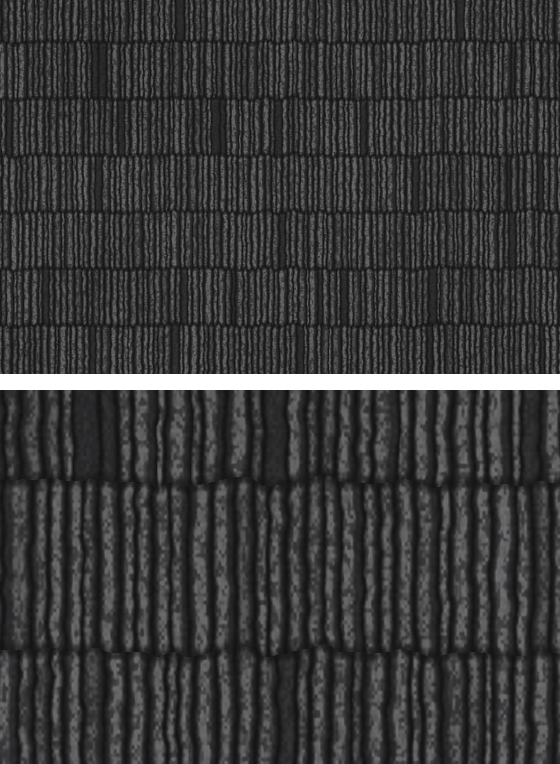
Top, the full canvas; bottom, a detail of the centre.
Give the GLSL for this texture, as a Shadertoy shader.

```glsl
// Charcoal embossed wallcovering: staggered bands of fine vertical ribs.
// Each band shifts and jitters its rib borders; noise roughens the lit
// crests, wavers the ribs and makes the seams between bands uneven.

const float RIBS_ACROSS = 90.0;
const float BAND_HEIGHT = 0.1012;   // as a fraction of canvas width
const float FIRST_SEAM  = 0.0872;
const vec3 GROOVE = vec3(0.080, 0.080, 0.084);
const vec3 BODY   = vec3(0.155, 0.155, 0.161);
const vec3 CREST  = vec3(0.365, 0.365, 0.370);

float hash(vec2 p) {
    vec3 q = fract(vec3(p.xyx) * 0.1031);
    q += dot(q, q.yzx + 33.33);
    return fract((q.x + q.y) * q.z);
}

float noise(vec2 p) {
    vec2 cell = floor(p), f = fract(p);
    f = f * f * (3.0 - 2.0 * f);
    float low  = mix(hash(cell), hash(cell + vec2(1, 0)), f.x);
    float high = mix(hash(cell + vec2(0, 1)), hash(cell + vec2(1, 1)), f.x);
    return mix(low, high, f.y);
}

// Jittered position of the left border of a rib
float ribBorder(float rib, float band) {
    return rib + 0.62 * (hash(vec2(rib + 17.0, band + 41.0)) - 0.5);
}

// Soft bar of given centre and half width
float bar(float x, float centre, float halfWidth, float blur) {
    return 1.0 - smoothstep(halfWidth - blur, halfWidth + blur, abs(x - centre));
}

vec3 ribbedBand(vec2 p, float band, float along, float pixel) {
    // Distance to the nearest seam, and how far the rib end has risen
    float seamDist = min(along, 1.0 - along) * BAND_HEIGHT;
    float rise = smoothstep(0.0, 0.0065, seamDist);

    // Find the rib holding this point
    float waver = 0.22 * (noise(vec2(p.x * 60.0, p.y * 95.0)) - 0.5);
    float x = p.x * RIBS_ACROSS + hash(vec2(band + 9.0, 3.0)) + waver;
    float rib = floor(x);
    if (x < ribBorder(rib, band)) rib -= 1.0;
    else if (x >= ribBorder(rib + 1.0, band)) rib += 1.0;
    float left = ribBorder(rib, band);
    float width = ribBorder(rib + 1.0, band) - left;
    float across = x - left;

    // Per-rib variation: crest strength, placement and rare flat ribs
    vec2 id = vec2(rib + 5.0, band + 73.0);
    float strength = mix(0.55, 1.15, hash(id));
    float flatRib = step(0.965, hash(id + 31.7));
    float crestAt = width * mix(0.34, 0.60, hash(id + 11.3));

    // Rounded body, with a narrow lit crest that tapers at the seams
    float blur = 0.13 + 0.5 * pixel * RIBS_ACROSS;
    float body = bar(across, width * 0.5, width * 0.5 - 0.13, blur);
    float crestWidth = width * 0.22 * mix(0.65, 1.0, rise);
    float crest = bar(across, crestAt, crestWidth, blur);

    // Pebbled grain breaks up the crest
    float coarse = noise(p * vec2(330.0, 210.0));
    float fine = noise(p * vec2(560.0, 430.0) + 19.0);
    float grain = 0.55 * coarse + 0.45 * fine;
    crest *= strength * mix(0.42, 1.3, smoothstep(0.2, 0.72, grain));
    crest *= mix(0.35, 1.0, rise) * (1.0 - 0.9 * flatRib);

    // Small highlight where the upper rib end rolls over
    float tip = bar(along * BAND_HEIGHT, BAND_HEIGHT - 0.006, 0.002, 0.002);
    crest = clamp(crest + 0.22 * tip * body * coarse, 0.0, 1.0);

    vec3 color = mix(GROOVE, BODY, body * mix(0.45, 1.0, rise));
    color = mix(color, CREST, crest);
    return color * (0.87 + 0.26 * fine);
}

void mainImage(out vec4 fragColor, in vec2 fragCoord) {
    float pixel = 1.0 / iResolution.x;
    vec2 p = fragCoord * pixel;

    // Uneven seams, with small steps from group to group
    float seamShift = 0.007 * (noise(vec2(p.x * 42.0, 7.0)) - 0.5)
                    + 0.004 * (noise(vec2(p.x * 110.0, 29.0)) - 0.5);
    float height = (p.y + seamShift - FIRST_SEAM) / BAND_HEIGHT;
    float band = floor(height);

    vec3 color = ribbedBand(p, band, height - band, pixel);
    color *= 0.95 + 0.10 * noise(p * 6.0);
    fragColor = vec4(color, 1.0);
}
```
